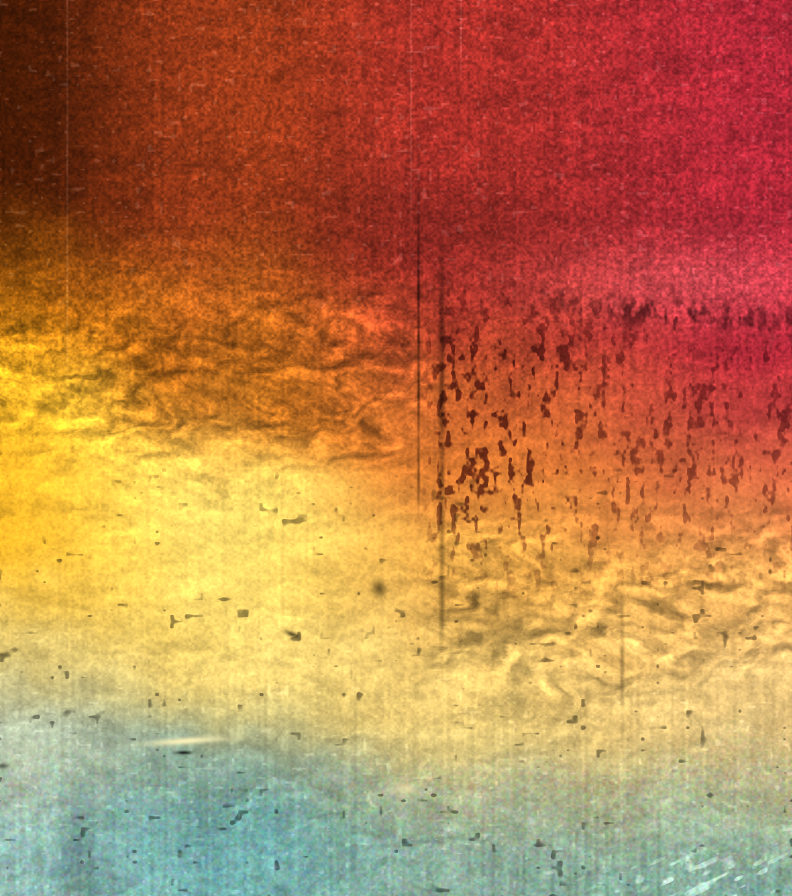
Give the GLSL for this texture, as a Shadertoy shader.

```glsl
float hash(vec2 p) {
    vec3 q = fract(vec3(p.xyx) * 0.1031);
    q += dot(q, q.yzx + 33.33);
    return fract((q.x + q.y) * q.z);
}

float noise(vec2 p) {
    vec2 i = floor(p), f = fract(p);
    f = f * f * (3.0 - 2.0 * f);
    return mix(mix(hash(i), hash(i + vec2(1, 0)), f.x),
               mix(hash(i + vec2(0, 1)), hash(i + vec2(1, 1)), f.x), f.y);
}

float fbm(vec2 p) {
    float sum = 0.0, amp = 0.5;
    for (int i = 0; i < 5; i++) {
        sum += amp * noise(p);
        p = mat2(1.6, 1.2, -1.2, 1.6) * p + 7.3;
        amp *= 0.5;
    }
    return sum;
}

// Soft elliptical mask
float blob(vec2 p, vec2 centre, vec2 size) {
    vec2 d = (p - centre) / size;
    return exp(-dot(d, d));
}

// Soft-ended band between two values
float band(float v, float lo, float hi, float soft) {
    return smoothstep(lo - soft, lo + soft, v) * (1.0 - smoothstep(hi - soft, hi + soft, v));
}

// Horizontal blend of four stops; rgb is colour, a is depth from the top
vec4 across(float x, vec4 a, vec4 b, vec4 c, vec4 d) {
    vec4 k = mix(a, b, smoothstep(0.0, 0.28, x));
    k = mix(k, c, smoothstep(0.3, 0.57, x));
    return mix(k, d, smoothstep(0.55, 1.0, x));
}

vec3 paint(vec3 under, vec4 layer, float depth, float soft) {
    return mix(under, layer.rgb, smoothstep(layer.a - soft, layer.a + soft, depth));
}

void mainImage(out vec4 fragColor, in vec2 fragCoord) {
    vec2 uv = fragCoord / iResolution.xy;
    vec2 p = vec2(uv.x, 1.0 - uv.y);
    vec2 q = p * vec2(0.883, 1.0);
    float x = p.x;
    float rough = fbm(q * vec2(16, 28)) - 0.48;
    float t = p.y + 0.08 * (fbm(q * 6.0) - 0.48) + 0.035 * rough;
    float rightSide = smoothstep(0.515, 0.56, x);

    // Foil colours from dark top to pale teal base
    vec3 col = across(x, vec4(0.27, 0.10, 0.02, 0), vec4(0.61, 0.23, 0.10, 0),
                         vec4(0.67, 0.19, 0.16, 0), vec4(0.70, 0.16, 0.22, 0)).rgb;
    col = paint(col, across(x, vec4(0.90, 0.56, 0.08, 0.33), vec4(0.79, 0.45, 0.12, 0.33),
                               vec4(0.86, 0.48, 0.19, 0.42), vec4(0.87, 0.45, 0.27, 0.49)), t, 0.12);
    col = paint(col, across(x, vec4(0.99, 0.73, 0.16, 0.40), vec4(1.00, 0.83, 0.36, 0.49),
                               vec4(0.95, 0.68, 0.29, 0.58), vec4(0.95, 0.69, 0.36, 0.61)), t, 0.07);
    col = paint(col, across(x, vec4(0.84, 0.76, 0.47, 0.68), vec4(0.97, 0.85, 0.48, 0.69),
                               vec4(0.92, 0.80, 0.47, 0.71), vec4(0.91, 0.77, 0.49, 0.73)), t, 0.09);
    col = paint(col, across(x, vec4(0.72, 0.77, 0.66, 0.78), vec4(0.60, 0.66, 0.55, 0.79),
                               vec4(0.69, 0.69, 0.52, 0.83), vec4(0.70, 0.70, 0.54, 0.85)), t, 0.05);
    col = paint(col, across(x, vec4(0.61, 0.78, 0.75, 0.90), vec4(0.45, 0.68, 0.67, 0.86),
                               vec4(0.54, 0.67, 0.60, 0.92), vec4(0.52, 0.69, 0.63, 0.94)), t, 0.08);

    // Broad glows and stains
    col += vec3(0.17, 0.13, 0.12) * blob(p, vec2(0.87, 0.315), vec2(0.2, 0.045));
    col += vec3(0.05, 0.08, 0.08) * blob(p, vec2(0.28, 0.59), vec2(0.22, 0.1));
    col *= 1.0 - 0.2 * blob(p, vec2(0.53, 0.25), vec2(0.25, 0.06));
    col *= 1.0 - 0.18 * blob(p, vec2(0.25, 0.42), vec2(0.17, 0.04));
    col *= 1.0 - 0.22 * blob(p, vec2(0.62, 0.69), vec2(0.08, 0.035));
    col *= 1.0 - 0.2 * blob(p, vec2(0.10, 0.96), vec2(0.04, 0.08));

    // Embossed creases lit from above
    vec2 w = q * vec2(38, 62) + 3.0 * rough;
    float relief = fbm(w) - fbm(w + vec2(0.25, 0.55));
    float creased = 0.35 + band(t, 0.34, 0.5, 0.06) * (1.0 - rightSide)
                  + 0.8 * band(t, 0.6, 0.76, 0.05) * rightSide;
    col *= 1.0 + relief * creased * 0.75 + rough * 0.22;

    // Worn vertical flecks on the right
    float fleck = noise(q * vec2(190, 95)) * 0.55 + noise(q * vec2(110, 25) + 9.0) * 0.3
                + noise(q * vec2(330, 240)) * 0.25;
    float worn = band(p.y, 0.31 + 0.05 * x, 0.62, 0.09) * smoothstep(0.52, 0.56, x);
    worn *= 0.65 + 0.35 * band(x, 0.54, 0.72, 0.06);
    col = mix(col, col * vec3(0.48, 0.36, 0.42), worn * smoothstep(0.61, 0.79, fleck));
    float ledge = blob(p, vec2(0.87, 0.352 + 0.09 * (x - 0.87)), vec2(0.16, 0.014));
    col *= 1.0 - 0.5 * ledge * smoothstep(0.42, 0.7, fleck);

    // Vertical brushing and seams
    float brush = noise(q * vec2(260, 5)) - 0.5;
    col *= 1.0 + 0.13 * brush * (1.0 - 0.6 * band(p.y, 0.5, 0.8, 0.1));
    float broken = 0.4 + 0.6 * noise(q * vec2(20, 45));
    col *= 1.0 - 0.55 * broken * band(x, 0.527, 0.530, 0.0015) * band(p.y, 0.22, 0.55, 0.06);
    col *= 1.0 - 0.45 * broken * band(x, 0.555, 0.561, 0.003) * band(p.y, 0.28, 0.7, 0.06);
    col *= 1.0 - 0.4 * broken * band(x, 0.783, 0.788, 0.003) * band(p.y, 0.67, 0.82, 0.03);
    for (int i = 0; i < 3; i++) {
        float lineX = vec3(0.085, 0.519, 0.582)[i];
        float reach = vec3(0.5, 0.3, 0.1)[i];
        col += 0.13 * broken * band(x, lineX - 0.001, lineX + 0.001, 0.0015)
             * (1.0 - smoothstep(reach * 0.6, reach, p.y));
    }

    // Fine grain, pits and bright dust
    float grain = noise(q * 440.0) + noise(q * 270.0 + 31.0) - 1.0;
    col *= 1.0 + grain * mix(0.3, 0.1, smoothstep(0.3, 0.58, t));
    float tealArea = smoothstep(0.8, 0.88, t);
    vec3 tint = vec3(noise(q * 300.0), noise(q * 300.0 + 50.0), noise(q * 300.0 + 90.0)) - 0.5;
    col += 0.11 * tint * tealArea;
    float pits = smoothstep(0.78, 0.9, noise(q * vec2(120, 160)) * 0.7 + 0.3 * noise(q * 45.0));
    col *= 1.0 - 0.4 * pits * smoothstep(0.45, 0.6, t);
    float dust = smoothstep(0.8, 0.95, noise(q * vec2(150, 190) + 70.0));
    col += 0.09 * dust * (1.0 - band(t, 0.35, 0.75, 0.1));
    float scratch = smoothstep(0.66, 0.85, noise(mat2(0.9, 0.45, -0.45, 0.9) * q * vec2(70, 190)));
    col += 0.28 * scratch * blob(p, vec2(0.9, 0.98), vec2(0.14, 0.025));

    // Pale gash and small dents
    col = mix(col, vec3(0.98, 0.94, 0.72), blob(p, vec2(0.235, 0.827 - 0.06 * (x - 0.235)), vec2(0.05, 0.004)));
    col = mix(col, vec3(0.95, 0.9, 0.68), 0.6 * blob(p, vec2(0.51, 0.88), vec2(0.016, 0.006)));
    col *= 1.0 - 0.75 * blob(p, vec2(0.232, 0.84), vec2(0.010, 0.002));
    col *= 1.0 - 0.5 * blob(p, vec2(0.479, 0.657), vec2(0.009, 0.009));
    col *= 1.0 - 0.6 * blob(p, vec2(0.369, 0.708 + 0.3 * (x - 0.369)), vec2(0.009, 0.003));
    col *= 1.0 - 0.5 * blob(p, vec2(0.003, 0.855), vec2(0.008, 0.003));

    fragColor = vec4(clamp(col, 0.0, 1.0), 1.0);
}
```
